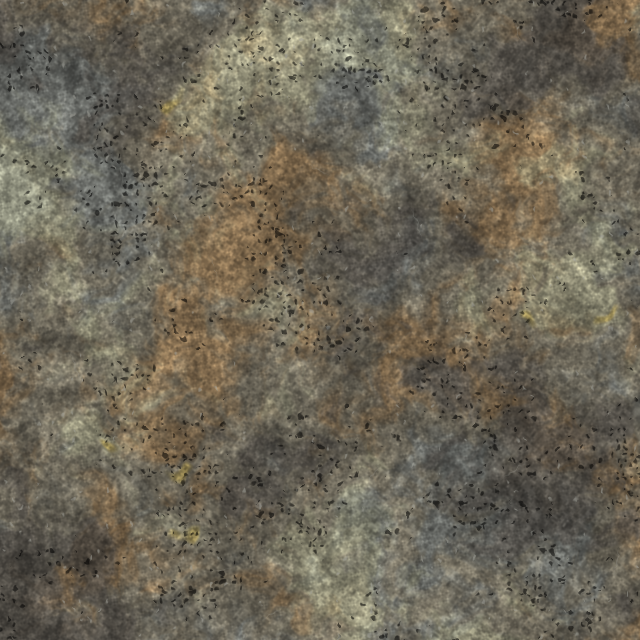
A Shadertoy shader for this texture:

```glsl
// Weathered stone: blotchy grey-brown ground with ochre, moss and slate stains.
// Unit-variance value-noise layers set tone and hue; jittered cells scatter
// clustered dark pits, pale chips, fine scratches and a few lichen spots.

#define BASE_TONE 0.388
#define PATCH_SCALE 5.5
#define PATCH_CONTRAST 0.155
#define MOTTLE_CONTRAST 0.085
#define GRAIN_CONTRAST 0.095
#define STAIN_SCALE 4.5
#define PIT_CELLS 105.0
#define PIT_DENSITY 0.30
#define CHIP_CELLS 75.0
#define CHIP_DENSITY 0.06
#define SCRATCH_CELLS 13.0
#define LICHEN_CELLS 9.0

const vec3 EARTH = vec3(1.05, 1.00, 0.87);
const vec3 OCHRE = vec3(1.21, 1.00, 0.73);
const vec3 SLATE = vec3(0.99, 1.01, 0.97);
const vec3 MOSS = vec3(1.02, 1.02, 0.83);
const vec3 SOOT = vec3(1.05, 1.00, 0.93);
const vec3 LICHEN = vec3(0.62, 0.54, 0.27);
const vec3 CHIP = vec3(0.62, 0.62, 0.59);

// Integer hash: lattice cell and seed to 0..1
float hash(vec2 cell, int seed) {
    uvec2 q = uvec2(ivec2(cell));
    uint h = q.x * 1597334677u ^ q.y * 3812015801u ^ uint(seed) * 2654435769u;
    h = (h ^ (h >> 16)) * 2146121005u;
    h = (h ^ (h >> 15)) * 2221713035u;
    h ^= h >> 16;
    return float(h >> 8) / 16777216.0;
}

// Value noise scaled to about zero mean and unit variance
float noise(vec2 p, int seed) {
    vec2 i = floor(p), f = fract(p);
    f = f * f * (3.0 - 2.0 * f);
    float low = mix(hash(i, seed), hash(i + vec2(1, 0), seed), f.x);
    float high = mix(hash(i + vec2(0, 1), seed), hash(i + vec2(1, 1), seed), f.x);
    return (mix(low, high, f.y) - 0.5) / 0.21;
}

// Rotated octaves, renormalised to unit variance
float fbm(vec2 p, int octaves, float gain, int seed) {
    float sum = 0.0, power = 0.0, amp = 1.0;
    for (int i = 0; i < octaves; i++) {
        sum += amp * noise(p, seed + i);
        power += amp * amp;
        amp *= gain;
        p = mat2(1.6, 1.2, -1.2, 1.6) * p + 3.7;
    }
    return sum / sqrt(power);
}

// One randomly turned oval per cell; stretch above 1 makes it long and thin
float flecks(vec2 uv, float cells, float density, float size, float stretch,
             float turn, float pixel, int seed) {
    vec2 p = uv * cells, cell = floor(p);
    vec2 jitter = vec2(hash(cell, seed), hash(cell, seed + 1));
    vec2 d = fract(p) - mix(vec2(0.35), vec2(0.65), jitter);
    float angle = (hash(cell, seed + 2) - 0.5) * turn;
    d = mat2(cos(angle), sin(angle), -sin(angle), cos(angle)) * d;
    d.y /= stretch;
    float radius = size * mix(0.5, 1.0, hash(cell, seed + 3));
    float soft = 0.8 * pixel * cells;
    float shape = 1.0 - smoothstep(radius - soft, radius + soft, length(d));
    return shape * step(hash(cell, seed + 4), density);
}

void mainImage(out vec4 fragColor, in vec2 fragCoord) {
    float pixel = 1.0 / iResolution.y;
    vec2 uv = fragCoord * pixel;

    // Ragged coordinates for the stains and the fleck outlines
    vec2 warp = vec2(fbm(uv * 14.0, 3, 0.6, 11), fbm(uv * 14.0, 3, 0.6, 21));
    vec2 ragged = uv + 0.010 * warp;
    vec2 rough = uv + 0.0012 * vec2(noise(uv * 190.0, 31), noise(uv * 190.0, 32));

    // Tone: broad patches, mottling with faint upright streaks, fine grain
    float patches = fbm(ragged * PATCH_SCALE, 6, 0.65, 41);
    float mottle = 0.95 * fbm(uv * 26.0, 4, 0.8, 51)
                 + 0.30 * noise(uv * vec2(85.0, 14.0), 58);
    float grain = fbm(uv * 150.0, 2, 0.9, 61);
    float tone = BASE_TONE * exp(PATCH_CONTRAST * patches
               + MOTTLE_CONTRAST * mottle + GRAIN_CONTRAST * grain);

    // Hue: ochre and slate stains, mossy lights, sooty darks
    float stain = fbm(ragged * STAIN_SCALE + 7.3, 6, 0.65, 71);
    vec3 tint = mix(EARTH, OCHRE, smoothstep(0.0, 1.6, stain));
    tint = mix(tint, SLATE, smoothstep(0.1, 1.5, -stain));
    tint = mix(tint, MOSS, 0.6 * smoothstep(0.4, 1.8, patches));
    tint = mix(tint, SOOT, 0.7 * smoothstep(0.3, 1.6, -patches));
    vec3 color = tone * tint;

    // Lichen spots
    float lichen = flecks(ragged, LICHEN_CELLS, 0.10, 0.10, 1.5, 6.28, pixel * 4.0, 81);
    color = mix(color, LICHEN * exp(0.12 * grain), 0.6 * lichen);

    // Pits gather where the cluster noise is high
    float cluster = smoothstep(-0.6, 1.6, fbm(uv * 10.0, 3, 0.7, 91));
    float pits = flecks(rough, PIT_CELLS, PIT_DENSITY * cluster, 0.27, 1.4, 6.28, pixel, 101);
    pits = max(pits, flecks(rough + 0.37, PIT_CELLS * 0.63, 0.5 * PIT_DENSITY * cluster,
                            0.24, 1.6, 6.28, pixel, 111));
    color *= 1.0 - 0.55 * pits;

    // Pale chips and scratches
    float chips = flecks(rough, CHIP_CELLS, CHIP_DENSITY, 0.16, 1.8, 1.6, pixel, 121);
    float scratches = flecks(rough, SCRATCH_CELLS, 0.09, 0.016, 16.0, 3.14, pixel, 131);
    color = mix(color, CHIP, max(0.55 * chips, 0.30 * scratches));

    fragColor = vec4(clamp(color, 0.0, 1.0), 1.0);
}
```
